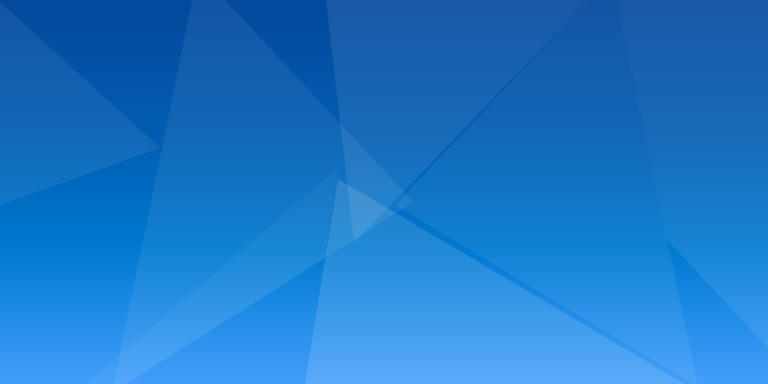
Give the GLSL for this background, as a WebGL 1 fragment shader.

```glsl
precision highp float;
// Blue vertical gradient overlaid with large translucent angular panels.

uniform vec2 u_resolution;

// Gradient colours, from top to bottom
const vec3 NAVY   = vec3(0.012, 0.285, 0.615);
const vec3 COBALT = vec3(0.005, 0.365, 0.700);
const vec3 AZURE  = vec3(0.000, 0.475, 0.815);
const vec3 SKY    = vec3(0.110, 0.540, 0.895);
const vec3 LIGHT  = vec3(0.260, 0.620, 0.980);

// Heights of the inner gradient stops
const float COBALT_Y = 0.64;
const float AZURE_Y  = 0.35;
const float SKY_Y    = 0.20;

// Panel tint and opacities
const vec3 TINT = vec3(1.0);
const float FAINT  = 0.035;
const float SOFT   = 0.065;
const float MEDIUM = 0.085;
const float STRONG = 0.125;

// Signed distance to the line a-b, positive on its right side
float rightOf(vec2 p, vec2 a, vec2 b) {
  vec2 edge = b - a;
  return dot(p - a, vec2(edge.y, -edge.x)) / length(edge);
}

// Smooth coverage of a distance that is positive inside
float coverage(float inside) {
  return clamp(inside * u_resolution.y + 0.5, 0.0, 1.0);
}

// Convex shapes with clockwise corners
float triangle(vec2 p, vec2 a, vec2 b, vec2 c) {
  return coverage(min(rightOf(p, a, b), min(rightOf(p, b, c), rightOf(p, c, a))));
}

float quad(vec2 p, vec2 a, vec2 b, vec2 c, vec2 d) {
  float ab = min(rightOf(p, a, b), rightOf(p, b, c));
  return coverage(min(ab, min(rightOf(p, c, d), rightOf(p, d, a))));
}

vec3 skyGradient(float y) {
  vec3 color = mix(LIGHT, SKY, clamp(y / SKY_Y, 0.0, 1.0));
  color = mix(color, AZURE, clamp((y - SKY_Y) / (AZURE_Y - SKY_Y), 0.0, 1.0));
  color = mix(color, COBALT, clamp((y - AZURE_Y) / (COBALT_Y - AZURE_Y), 0.0, 1.0));
  return mix(color, NAVY, clamp((y - COBALT_Y) / (1.0 - COBALT_Y), 0.0, 1.0));
}

void main() {
  // Canvas spans 0..2 across and 0..1 upwards
  vec2 p = gl_FragCoord.xy / u_resolution * vec2(2.0, 1.0);
  vec3 color = skyGradient(p.y);

  // Left wedge and the slanted band beside it
  float leftWedge = triangle(p, vec2(0.0, 0.995), vec2(0.417, 0.615), vec2(0.0, 0.466));
  float leftBand = quad(p, vec2(0.500, 1.0), vec2(0.586, 1.0),
                        vec2(1.076, 0.474), vec2(0.292, -0.023));
  float lowerBand = quad(p, vec2(0.880, 0.562), vec2(0.846, 0.328),
                         vec2(0.328, 0.0), vec2(0.221, 0.0));

  // Central shards pointing down and up
  float topShard = triangle(p, vec2(0.849, 1.0), vec2(1.531, 1.0), vec2(0.922, 0.367));
  float bottomShard = triangle(p, vec2(0.880, 0.534), vec2(1.784, 0.0), vec2(0.794, 0.0));

  // Right-hand panels
  float rightBand = quad(p, vec2(1.531, 1.0), vec2(1.607, 1.0),
                         vec2(1.818, -0.008), vec2(1.029, 0.466));
  float rightPanel = quad(p, vec2(1.607, 1.0), vec2(2.0, 1.0),
                          vec2(2.0, 0.094), vec2(1.737, 0.375));

  // Layer the panels over the gradient
  color = mix(color, TINT, leftWedge * SOFT);
  color = mix(color, TINT, leftBand * SOFT);
  color = mix(color, TINT, lowerBand * FAINT);
  color = mix(color, TINT, rightBand * SOFT);
  color = mix(color, TINT, rightPanel * MEDIUM);
  color = mix(color, TINT, topShard * MEDIUM);
  color = mix(color, TINT, bottomShard * STRONG);

  gl_FragColor = vec4(color, 1.0);
}
```
